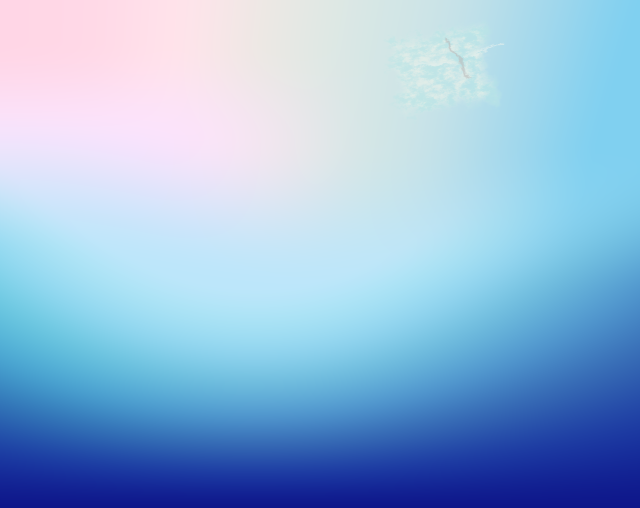
A Shadertoy shader for this background:

```glsl
#define VALLEY_X 0.4
#define VALLEY_DEPTH 0.308
#define VALLEY_CURVE 1.15
#define RAMP_TOP 1.4
#define SKY_FADE 0.3
#define LAVENDER vec3(0.984, 0.890, 0.988)
#define PATCH_CENTER vec2(0.69, 0.862)
#define PATCH_HALF vec2(0.097, 0.078)
#define PATCH_TILT 0.17
#define PATCH_GRAIN 26.0

// Smooth cubic ramp through eight evenly spaced colours
vec3 ramp(vec3 stops[8], float t) {
    float s = clamp(t, 0.0, 1.0) * 7.0;
    int i = min(int(s), 6);
    float f = s - float(i);
    vec3 a = stops[max(i - 1, 0)], b = stops[i];
    vec3 c = stops[i + 1], d = stops[min(i + 2, 7)];
    vec3 curve = b + 0.5 * f * (c - a + f * (2.0 * a - 5.0 * b + 4.0 * c - d
               + f * (3.0 * (b - c) + d - a)));
    return curve / 255.0;
}

vec3 seaColor(float t) {
    return ramp(vec3[8](
        vec3(14, 22, 138), vec3(27, 55, 160), vec3(53, 104, 180), vec3(82, 152, 206),
        vec3(112, 188, 222), vec3(145, 212, 238), vec3(170, 226, 245), vec3(188, 230, 250)), t);
}

vec3 skyColor(float t) {
    return ramp(vec3[8](
        vec3(255, 214, 230), vec3(255, 217, 231), vec3(254, 227, 234), vec3(235, 232, 228),
        vec3(216, 231, 229), vec3(198, 226, 232), vec3(163, 216, 236), vec3(128, 208, 240)), t);
}

// Gradient noise and its layered sum
vec2 gradientAt(vec2 cell) {
    vec2 q = fract(cell * vec2(0.1031, 0.1137));
    q += dot(q, q.yx + 33.33);
    float angle = 6.2832 * fract((q.x + q.y) * q.x * 17.0);
    return vec2(cos(angle), sin(angle));
}

float gradientNoise(vec2 p) {
    vec2 i = floor(p), f = p - i;
    vec2 u = f * f * f * (f * (f * 6.0 - 15.0) + 10.0);
    vec2 e = vec2(1.0, 0.0);
    float low = mix(dot(gradientAt(i), f), dot(gradientAt(i + e), f - e), u.x);
    float high = mix(dot(gradientAt(i + e.yx), f - e.yx), dot(gradientAt(i + 1.0), f - 1.0), u.x);
    return mix(low, high, u.y);
}

float layeredNoise(vec2 p) {
    float sum = 0.0, weight = 0.7;
    for (int i = 0; i < 4; i++) {
        sum += weight * gradientNoise(p);
        p = mat2(1.6, 1.2, -1.2, 1.6) * p + 7.3;
        weight *= 0.6;
    }
    return sum;
}

// Distance shapes
float boxDistance(vec2 p, vec2 halfSize) {
    vec2 d = abs(p) - halfSize;
    return length(max(d, 0.0)) + min(max(d.x, d.y), 0.0);
}

float segmentDistance(vec2 p, vec2 a, vec2 b) {
    vec2 ab = b - a;
    return length(p - a - ab * clamp(dot(p - a, ab) / dot(ab, ab), 0.0, 1.0));
}

// Blue valley rising into a pale sky
vec3 backdrop(vec2 uv) {
    float offset = uv.x - VALLEY_X;
    float depth = uv.y / (VALLEY_DEPTH + VALLEY_CURVE * offset * offset);
    vec3 sea = seaColor(depth / RAMP_TOP);
    float cyanTint = smoothstep(0.1, 0.6, depth) * (1.0 - smoothstep(0.6, 1.2, depth));
    sea += vec3(-0.03, 0.05, 0.01) * cyanTint * (1.0 - smoothstep(0.0, 0.45, uv.x));

    vec3 sky = skyColor(uv.x * (1.0 + 0.25 * (1.0 - uv.y)));
    float belt = (1.0 - smoothstep(0.72, 0.92, uv.y)) * (1.0 - smoothstep(0.2, 0.62, uv.x));
    sky = mix(sky, LAVENDER, belt);

    float horizon = mix(0.5, 0.42, smoothstep(0.0, 0.5, uv.x));
    return mix(sea, sky, smoothstep(horizon, horizon + SKY_FADE, uv.y));
}

// Chalky smudge with a few fine strokes
vec3 addPatch(vec3 color, vec2 p, float pixel) {
    float c = cos(PATCH_TILT), s = sin(PATCH_TILT);
    vec2 q = mat2(c, -s, s, c) * p;
    float grain = layeredNoise(q * PATCH_GRAIN);
    float fine = layeredNoise(q * PATCH_GRAIN * vec2(2.0, 3.5) + 19.0);
    float edge = boxDistance(q, PATCH_HALF) + 0.035 * grain + 0.02 * fine;
    float cover = smoothstep(0.01, -0.022, edge);
    vec3 chalk = mix(vec3(0.73, 0.90, 0.90), vec3(0.88, 0.93, 0.91),
                     smoothstep(-0.5, 0.5, grain + fine));
    color = mix(color, chalk, cover * clamp(0.72 + 0.5 * fine, 0.0, 1.0));

    vec2 bent = p + 0.012 * vec2(grain, fine);
    float scratch = segmentDistance(bent, vec2(0.008, 0.059), vec2(0.054, -0.013));
    float streak = min(segmentDistance(bent, vec2(0.041, 0.026), vec2(0.123, 0.052)),
                       segmentDistance(bent, vec2(-0.05, 0.01), vec2(0.02, 0.016)));
    color = mix(color, vec3(0.90, 0.94, 0.93), 0.6 * (1.0 - smoothstep(0.0, 0.003 + pixel, streak)));
    return mix(color, vec3(0.73, 0.73, 0.73), 0.6 * (1.0 - smoothstep(0.0, 0.003 + pixel, scratch)));
}

void mainImage(out vec4 fragColor, in vec2 fragCoord) {
    vec2 uv = fragCoord / iResolution.xy;
    float aspect = iResolution.x / iResolution.y;
    vec2 local = (uv - PATCH_CENTER) * vec2(aspect, 1.0);
    vec3 color = addPatch(backdrop(uv), local, 1.0 / iResolution.y);
    fragColor = vec4(clamp(color, 0.0, 1.0), 1.0);
}
```
